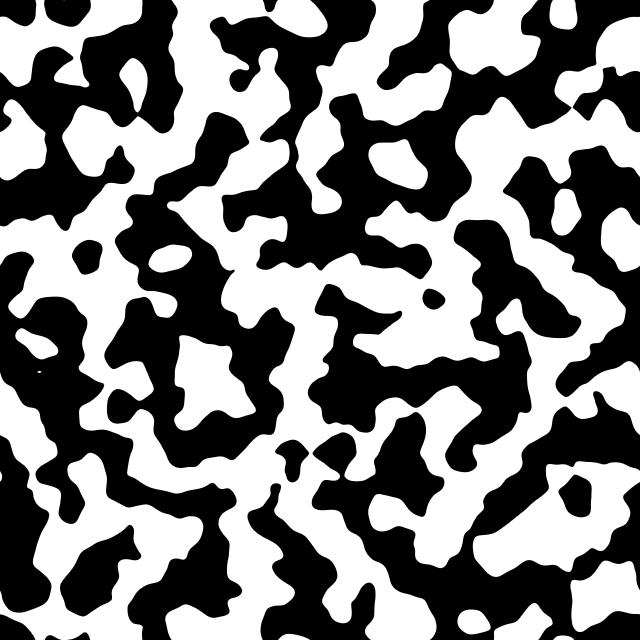
This texture is drawn by a Shadertoy shader. Its source:

```glsl
// Seamless black and white blobs: thresholded two-octave gradient noise.

const float TAU = 6.2831853;
const vec3 INK = vec3(0.0);
const vec3 PAPER = vec3(1.0);
const float BASE_CELLS = 13.0;    // whole cells across the canvas
const float DETAIL_CELLS = 26.0;
const float DETAIL_WEIGHT = 0.35;
const float THRESHOLD = 0.0;

float hash(vec2 p, float seed) {
    return fract(sin(dot(p, vec2(127.1, 311.7)) + seed * 74.7) * 43758.5453);
}

// Contribution of one lattice corner, wrapped every "cells" cells
float cornerSlope(vec2 corner, vec2 offset, float cells, float seed) {
    float angle = TAU * hash(mod(corner, cells), seed);
    return dot(vec2(cos(angle), sin(angle)), offset);
}

// Periodic gradient noise, centred on zero
float gradientNoise(vec2 p, float cells, float seed) {
    vec2 cell = floor(p);
    vec2 f = p - cell;
    vec2 fade = f * f * f * (f * (f * 6.0 - 15.0) + 10.0);
    vec2 right = vec2(1.0, 0.0);
    vec2 up = vec2(0.0, 1.0);
    float a = cornerSlope(cell, f, cells, seed);
    float b = cornerSlope(cell + right, f - right, cells, seed);
    float c = cornerSlope(cell + up, f - up, cells, seed);
    float d = cornerSlope(cell + 1.0, f - 1.0, cells, seed);
    return mix(mix(a, b, fade.x), mix(c, d, fade.x), fade.y);
}

// Broad blobs with a weaker octave that wobbles their outlines
float blobField(vec2 uv) {
    float broad = gradientNoise(uv * BASE_CELLS + 0.37, BASE_CELLS, 1.0);
    float detail = gradientNoise(uv * DETAIL_CELLS + 0.21, DETAIL_CELLS, 2.0);
    return broad + DETAIL_WEIGHT * detail;
}

// Step that is one pixel wide at any canvas size
float sharpStep(float level, float value) {
    float pixelWidth = length(vec2(dFdx(value), dFdy(value)));
    return clamp(0.5 + (value - level) / max(pixelWidth, 1e-5), 0.0, 1.0);
}

void mainImage(out vec4 fragColor, in vec2 fragCoord) {
    vec2 uv = fragCoord / iResolution.xy;
    float coverage = sharpStep(THRESHOLD, blobField(uv));
    fragColor = vec4(mix(INK, PAPER, coverage), 1.0);
}
```
